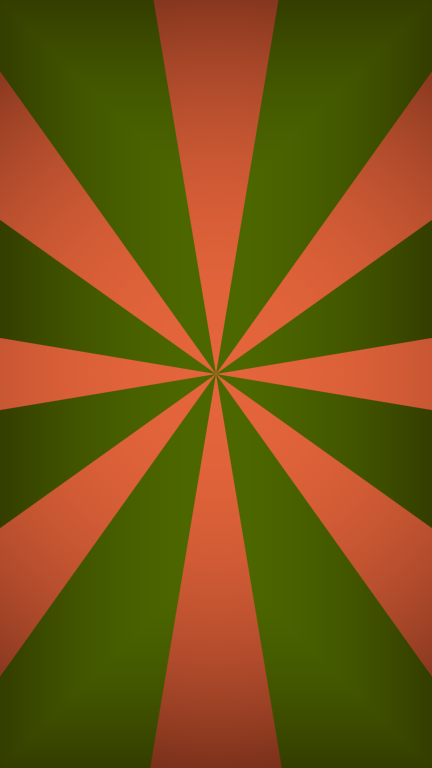
Give the GLSL for this background, as a WebGL 2 fragment shader.

```glsl
#version 300 es
precision highp float;

uniform vec2 u_resolution;
out vec4 fragColor;

#define RAY_COUNT 8.0
#define RAY_HALF_ANGLE 0.1655
#define HUB_HEIGHT 0.513
#define RAY_FALLOFF 2.2
#define FIELD_FALLOFF 1.8
#define RAY_CORE vec3(0.895, 0.395, 0.232)
#define RAY_RIM vec3(0.51, 0.205, 0.115)
#define FIELD_CORE vec3(0.30, 0.405, 0.0)
#define FIELD_RIM vec3(0.20, 0.24, 0.0)

const float TAU = 6.2831853;

// Signed distance to the nearest ray side, negative inside a ray.
float raySide(vec2 p) {
  float period = TAU / RAY_COUNT;
  float angle = atan(p.y, p.x) + 0.5 * period;
  float offset = abs(mod(angle, period) - 0.5 * period);
  return length(p) * sin(offset - RAY_HALF_ANGLE);
}

// Rays darken with distance from the hub.
vec3 rayColor(float radius) {
  return mix(RAY_CORE, RAY_RIM, pow(2.0 * radius, RAY_FALLOFF));
}

// The field darkens towards the nearest canvas border.
vec3 fieldColor(vec2 pos, vec2 size) {
  vec2 border = min(pos, size - pos);
  float depth = clamp(2.0 * min(border.x, border.y) / min(size.x, size.y), 0.0, 1.0);
  return mix(FIELD_CORE, FIELD_RIM, pow(1.0 - depth, FIELD_FALLOFF));
}

void main() {
  // Canvas height is one unit.
  vec2 size = vec2(u_resolution.x / u_resolution.y, 1.0);
  vec2 pos = gl_FragCoord.xy / u_resolution.y;
  vec2 p = pos - vec2(0.5 * size.x, HUB_HEIGHT);
  float pixel = 1.0 / u_resolution.y;

  float field = smoothstep(-0.75 * pixel, 0.75 * pixel, raySide(p));
  vec3 color = mix(rayColor(length(p)), fieldColor(pos, size), field);
  fragColor = vec4(color, 1.0);
}
```
